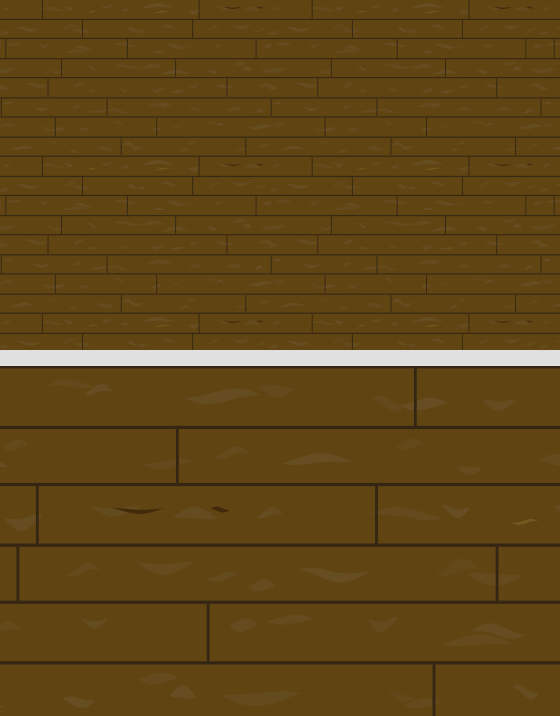
Top: the whole. Bottom: its middle third, enlarged.
Write a Shadertoy shader that draws this texture.

```glsl
const float ROWS = 17.837;       // plank rows on the canvas
const float TILE_ROWS = 8.0;     // rows before the layout repeats
const float TILE_WIDTH = 13.75;  // repeat length, in plank heights
const float MARKS_PER_ROW = 10.0;

const vec3 WOOD = vec3(0.378, 0.270, 0.070);
const vec3 SEAM = vec3(0.205, 0.150, 0.075);
const vec3 GRAIN = vec3(0.402, 0.305, 0.140);
const vec3 DARK_GRAIN = vec3(0.260, 0.165, 0.045);
const vec3 LIGHT_GRAIN = vec3(0.450, 0.345, 0.120);

// Two joints per row, as fractions of the repeat length
const vec2 JOINTS[8] = vec2[8](
    vec2(0.157, 0.738), vec2(0.306, 0.714), vec2(0.472, 0.949), vec2(0.228, 0.651),
    vec2(0.178, 0.841), vec2(0.397, 0.005), vec2(0.205, 0.581), vec2(0.449, 0.911));

float hash(vec2 p) {
    return fract(sin(dot(p, vec2(127.1, 311.7))) * 43758.5453);
}

// Signed offset to the nearest copy of a point repeated every period
float wrapOffset(float x, float center, float period) {
    return mod(x - center + 0.5 * period, period) - 0.5 * period;
}

// Antialiased coverage of a stroke
float stroke(float dist, float halfWidth, float pixel) {
    return clamp((halfWidth - dist) / pixel + 0.5, 0.0, 1.0);
}

// Tapered, wavy streak; size holds half length and half thickness
float streak(vec2 p, vec2 center, vec2 size, float bend, float phase, float pixel) {
    float dx = wrapOffset(p.x, center.x, TILE_WIDTH);
    float t = dx / size.x;
    float curve = center.y + bend * sin(2.6 * t + phase);
    return stroke(abs(p.y - curve), size.y * (1.0 - t * t), pixel);
}

// Scattered streaks along one row
float grain(vec2 p, float row, float pixel) {
    float cover = 0.0;
    for (float i = 0.0; i < MARKS_PER_ROW; i++) {
        vec2 id = vec2(i + 1.0, row * 3.0 + 2.0);
        float lengthMix = hash(id + 11.3);
        vec2 center = vec2((i + hash(id)) * TILE_WIDTH / MARKS_PER_ROW,
                           mix(0.28, 0.74, hash(id + 5.7)));
        vec2 size = vec2(mix(0.22, 0.72, lengthMix * lengthMix),
                         mix(0.055, 0.110, hash(id + 17.9)));
        float bend = mix(0.02, 0.08, hash(id + 23.1));
        float phase = 6.283 * hash(id + 31.7);
        float strength = mix(0.45, 1.0, hash(id + 41.3));
        cover = max(cover, strength * streak(p, center, size, bend, phase, pixel));
    }
    return cover;
}

// Horizontal seams, with slightly alternating plank heights
float rowSeam(float y, float pixel) {
    float k = round(y);
    float shift = 0.015 * (2.0 * mod(k, 2.0) - 1.0);
    return stroke(abs(y - k - shift), 0.028, pixel);
}

// Vertical plank ends
float plankEnds(float x, float row, float pixel) {
    vec2 joints = JOINTS[int(row)] * TILE_WIDTH;
    float dist = min(abs(wrapOffset(x, joints.x, TILE_WIDTH)),
                     abs(wrapOffset(x, joints.y, TILE_WIDTH)));
    // One row has an extra end near both sides of the canvas
    if (row == 2.0) dist = min(dist, abs(wrapOffset(x, 0.297, 27.945)));
    return stroke(dist, 0.024, pixel);
}

void mainImage(out vec4 fragColor, in vec2 fragCoord) {
    float pixel = ROWS / iResolution.y;
    vec2 p = vec2(fragCoord.x, iResolution.y - fragCoord.y) * pixel;
    p.y += 0.026;
    float row = mod(floor(p.y), TILE_ROWS);
    vec2 plank = vec2(p.x, fract(p.y));

    // Wood and its grain
    vec3 color = mix(WOOD, GRAIN, grain(plank, row, pixel));
    if (row == 0.0) {
        float dark = max(streak(plank, vec2(11.86, 0.42), vec2(0.42, 0.035), 0.03, 1.4, pixel),
                         streak(plank, vec2(13.25, 0.41), vec2(0.16, 0.040), 0.02, 0.0, pixel));
        float light = max(streak(plank, vec2(4.68, 0.62), vec2(0.22, 0.030), 0.03, 3.1, pixel),
                          streak(plank, vec2(8.25, 0.63), vec2(0.38, 0.035), 0.03, 3.1, pixel));
        color = mix(color, DARK_GRAIN, dark);
        color = mix(color, LIGHT_GRAIN, light);
    }

    // Gaps between planks
    float gap = max(rowSeam(p.y, pixel), plankEnds(p.x, row, pixel));
    fragColor = vec4(mix(color, SEAM, gap), 1.0);
}
```
